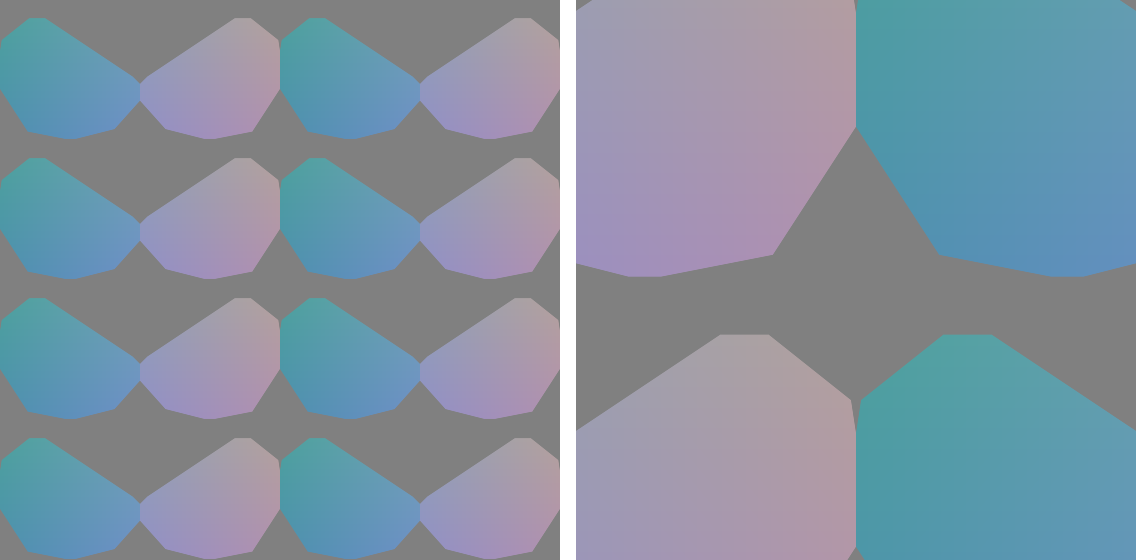
Left, the full canvas; right, a detail of the centre.
Give the GLSL for this pattern, as a Shadertoy shader.

```glsl
#define REPEATS vec2(2.0, 4.0)
#define CORNERS 12
#define BACKGROUND vec3(0.502)
#define RED_START 0.30
#define RED_SLOPE 0.27
#define RED_STEP 0.13
#define GREEN_START 0.562
#define GREEN_SLOPE 0.08
#define BLUE_START 0.685
#define BLUE_SLOPE vec2(0.19, -0.08)

// Convex wing outline in a unit square, counter-clockwise
const vec2 wing[CORNERS] = vec2[CORNERS](
    vec2(0.0, 0.365), vec2(0.198, 0.060), vec2(0.464, 0.008),
    vec2(0.542, 0.008), vec2(0.818, 0.078), vec2(1.0, 0.281),
    vec2(1.0, 0.401), vec2(0.948, 0.453), vec2(0.323, 0.870),
    vec2(0.208, 0.870), vec2(0.012, 0.714), vec2(0.0, 0.635));

// Largest signed distance to the edge lines; negative inside
float wingDistance(vec2 p) {
    float d = -1.0;
    for (int i = 0; i < CORNERS; i++) {
        vec2 a = wing[i];
        vec2 edge = wing[(i + 1) % CORNERS] - a;
        if (edge.x == 0.0) continue; // open seams where wings touch
        d = max(d, dot(p - a, normalize(vec2(edge.y, -edge.x))));
    }
    return d;
}

// Teal to blue on the left wing, lavender to rose on the right
vec3 wingColor(vec2 cell) {
    float inward = min(cell.x, 1.0 - cell.x);
    return vec3(
        RED_START + RED_SLOPE * cell.x + RED_STEP * step(0.5, cell.x),
        GREEN_START + GREEN_SLOPE * cell.y,
        BLUE_START + dot(BLUE_SLOPE, vec2(inward, cell.y)));
}

void mainImage(out vec4 fragColor, in vec2 fragCoord) {
    vec2 cell = fract(fragCoord / iResolution.xy * REPEATS);

    // Mirror each cell about its centre
    vec2 folded = vec2(2.0 * min(cell.x, 1.0 - cell.x), cell.y);

    float pixel = REPEATS.y / iResolution.y;
    float coverage = smoothstep(0.5 * pixel, -0.5 * pixel, wingDistance(folded));
    fragColor = vec4(mix(BACKGROUND, wingColor(cell), coverage), 1.0);
}
```
